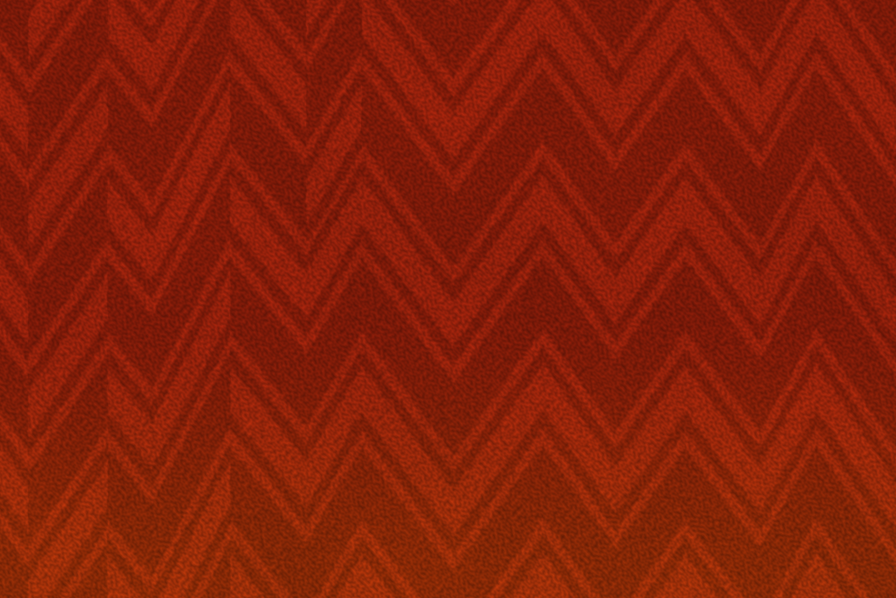
Give the GLSL for this pattern, as a Shadertoy shader.

```glsl
// Woven zigzag cloth: stepped chevron stripes in rust red, with a warm glow below.

vec2 gradientAt(vec2 cell) {
    vec3 q = fract(cell.xyx * vec3(0.1031, 0.1030, 0.0973));
    q += dot(q, q.yzx + 33.33);
    float angle = 6.2832 * fract((q.x + q.y) * q.z);
    return vec2(cos(angle), sin(angle));
}

// Gradient noise, roughly -0.7 to 0.7
float gradientNoise(vec2 p) {
    vec2 i = floor(p), f = p - i;
    vec2 u = f * f * f * (f * (f * 6.0 - 15.0) + 10.0);
    vec2 e = vec2(1.0, 0.0);
    float a = dot(gradientAt(i), f);
    float b = dot(gradientAt(i + e), f - e);
    float c = dot(gradientAt(i + e.yx), f - e.yx);
    float d = dot(gradientAt(i + 1.0), f - 1.0);
    return mix(mix(a, b, u.x), mix(c, d, u.x), u.y);
}

// Soft stripe on a repeating phase
float stripe(float phase, float center, float halfWidth, float soft) {
    float d = abs(fract(phase - center + 0.5) - 0.5) - halfWidth;
    return 1.0 - smoothstep(-soft, soft, d);
}

// One repeat: a wide light stripe between two thin ones, then a wide dark gap
float stripeSet(float phase, float soft) {
    return stripe(phase, 0.432, 0.043, soft)
         + stripe(phase, 0.692, 0.122, soft)
         + stripe(phase, 0.957, 0.043, soft);
}

// Turning points of the zigzag: distance across, depth from the top
const vec2 turns[14] = vec2[14](
    vec2(0.000, 0.566), vec2(0.047, 0.633), vec2(0.180, 0.434), vec2(0.254, 0.527),
    vec2(0.385, 0.275), vec2(0.512, 0.434), vec2(0.605, 0.275), vec2(0.758, 0.482),
    vec2(0.908, 0.271), vec2(1.029, 0.443), vec2(1.146, 0.275), vec2(1.271, 0.443),
    vec2(1.365, 0.271), vec2(1.500, 0.473));

float zigzag(vec2 p, float pixel) {
    const float period = 0.315;
    float soft = max(0.022, 1.2 * pixel / period);
    float light = 0.0;
    for (int i = 0; i < 13; i++) {
        vec2 a = turns[i], b = turns[i + 1];
        float depth = mix(a.y, b.y, (p.x - a.x) / (b.x - a.x));
        float phase = (1.0 - p.y - depth) / period;
        // Some strips slip by half a repeat, breaking the stripes at the seams
        bool slips = i == 1 || i == 4 || i > 5 || (i == 5 && phase > -0.07);
        // The sixth strip slips only in its upper rows
        if (i == 5) slips = phase > -0.07;
        float strip = stripeSet(phase - (slips ? 0.5 : 0.0), soft);
        float seam = i == 0 ? 1.0 : smoothstep(-pixel, pixel, p.x - a.x);
        light = mix(light, strip, seam);
    }
    return light;
}

void mainImage(out vec4 fragColor, in vec2 fragCoord) {
    float pixel = 1.0 / iResolution.y;
    vec2 p = fragCoord * pixel;

    // Slightly uneven weaving
    vec2 waver = vec2(gradientNoise(p * 70.0), gradientNoise(p * 60.0 + 31.7));
    float light = zigzag(p + 0.003 * waver, pixel);

    // Dyed yarn, turning orange toward the bottom
    vec3 color = mix(vec3(0.476, 0.098, 0.032), vec3(0.568, 0.123, 0.043), light);
    float glow = smoothstep(0.48, 0.0, p.y);
    color += vec3(0.045, 0.058, -0.010) * glow;

    // Faded patches, slanted fibres and fine grain
    vec2 slanted = vec2(p.x + p.y, p.y - p.x);
    float wear = 0.05 * gradientNoise(p * 4.0 + 8.3)
               + 0.08 * gradientNoise(slanted * vec2(90.0, 28.0))
               + 0.32 * gradientNoise(slanted * vec2(150.0, 115.0) + 17.0);
    color *= 1.0 + wear;

    fragColor = vec4(clamp(color, 0.0, 1.0), 1.0);
}
```
